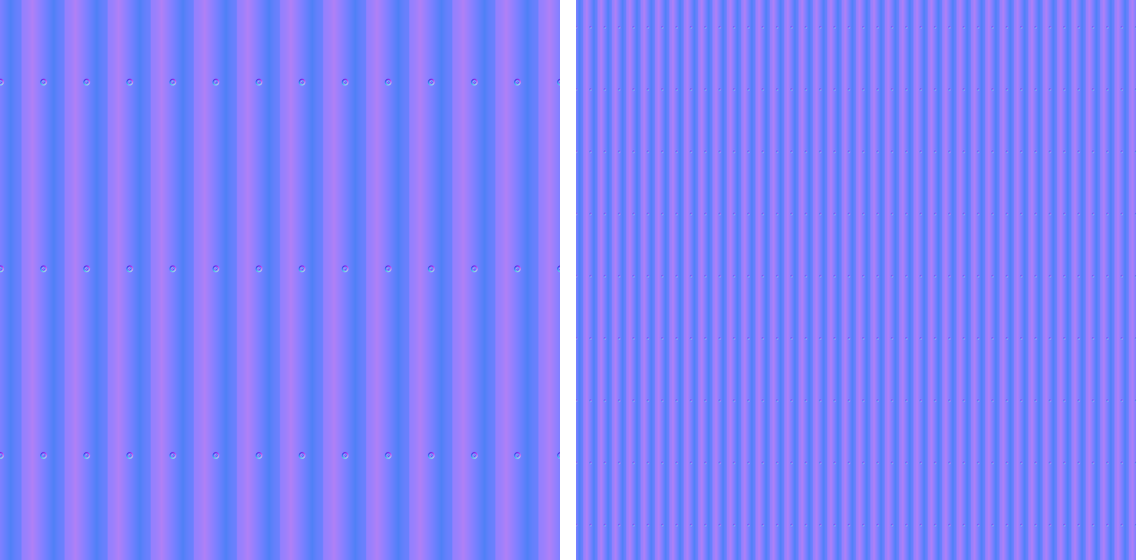
Left: one tile. Right: repeated 3 by 3.
This texture map is drawn by a Shadertoy shader. Its source:

```glsl
// Tangent-space normal map of corrugated sheet metal held by three rows of small cross-head screws.

const vec2 REPEATS = vec2(13.0, 3.0);

// Signed sideways tilt across one corrugation: soft at phase 0, creased at phase 0.5.
float corrugationTilt(float x, float pixel) {
    float phase = fract(x * REPEATS.x + 0.5) - 0.5;
    float side = abs(phase);
    float rise = 0.38 * side / 0.25;
    float t = clamp((side - 0.25) / 0.25, 0.0, 1.0);
    float fall = mix(0.38, 0.16, 1.0 - (1.0 - t) * (1.0 - t));
    float crease = clamp((0.5 - side) / (0.7 * pixel * REPEATS.x), 0.0, 1.0);
    return -sign(phase) * min(rise, fall) * crease;
}

// Height of a flat-topped screw head with a cross recess, in canvas units.
float screwHeight(vec2 p) {
    float r = length(p);
    float head = 1.0 - smoothstep(0.0035, 0.0066, r);
    float arms = 1.0 - smoothstep(0.0004, 0.0012, min(abs(p.x), abs(p.y)));
    float recess = arms * (1.0 - smoothstep(0.0018, 0.0028, r));
    return 0.0015 * head - 0.0005 * recess;
}

// Screw slope by central differences, never finer than half a pixel.
vec2 screwSlope(vec2 p, float pixel) {
    vec2 e = vec2(max(0.0004, 0.5 * pixel), 0.0);
    return vec2(screwHeight(p + e.xy) - screwHeight(p - e.xy),
                screwHeight(p + e.yx) - screwHeight(p - e.yx)) / (2.0 * e.x);
}

void mainImage(out vec4 fragColor, in vec2 fragCoord) {
    vec2 uv = fragCoord / iResolution.xy;
    float pixel = 1.0 / iResolution.x;

    // Position relative to the nearest screw; one sits on every corrugation.
    vec2 cell = fract(uv * REPEATS - vec2(0.012, 0.56) + 0.5) - 0.5;
    vec2 slope = screwSlope(cell / REPEATS, pixel);

    // Combine sheet and screw tilt; green points down the canvas.
    vec2 tilt = vec2(corrugationTilt(uv.x, pixel), 0.0) + vec2(-slope.x, slope.y);
    tilt /= max(1.0, length(tilt) / 0.9);
    vec3 normal = vec3(tilt, sqrt(1.0 - dot(tilt, tilt)));
    fragColor = vec4(0.5 + 0.5 * normal, 1.0);
}
```
